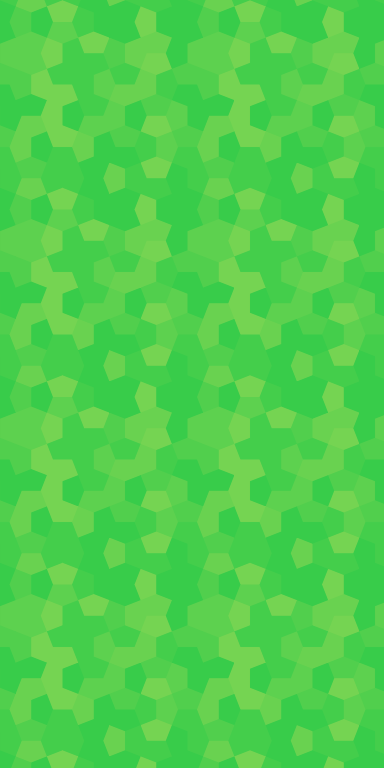
Reproduce this pattern procedurally as a Shadertoy shader.

```glsl
float hash(vec2 p) {
    return fract(sin(dot(p, vec2(12.9898, 78.233))) * 43758.5453);
}

// Flat green of the pentagon on one side of a node, repeating every 6 nodes
vec3 pentagonColor(vec2 node, vec2 side) {
    float shade = pow(hash(mod(4.0 * node + side, 24.0)), 1.2);
    shade = floor(shade * 6.0) / 5.0;
    return mix(vec3(0.22, 0.80, 0.29), vec3(0.46, 0.83, 0.32), shade);
}

void mainImage(out vec4 fragColor, in vec2 fragCoord) {
    float nodesAcross = 12.288;
    float pixel = nodesAcross / iResolution.x;
    vec2 p = fragCoord * pixel - vec2(0.0, 0.872);

    // Square lattice of nodes whose short edges alternate in direction
    vec2 node = floor(p + 0.5);
    vec2 local = p - node;
    bool upright = mod(node.x + node.y, 2.0) < 0.5;
    vec2 across = upright ? vec2(1.0, 0.0) : vec2(0.0, 1.0);
    vec2 along = across.yx;
    vec2 q = vec2(dot(local, across), dot(local, along));

    // Two pentagons share the node's edge
    vec3 inner = mix(pentagonColor(node, -across), pentagonColor(node, across),
                     smoothstep(-0.6, 0.6, q.x / pixel));

    // Beyond the edge's ends, the neighbouring node's pentagon points inward
    vec2 outward = along * (q.y < 0.0 ? -1.0 : 1.0);
    vec3 outer = pentagonColor(node + outward, -outward);

    // Slanted sides run from the edge's ends to the corners of the cell
    float halfEdge = 0.305;
    float slope = 1.0 - 2.0 * halfEdge;
    float slant = (abs(q.y) - halfEdge - slope * abs(q.x)) / length(vec2(1.0, slope));
    vec3 color = mix(inner, outer, smoothstep(-0.6, 0.6, slant / pixel));

    fragColor = vec4(color, 1.0);
}
```
